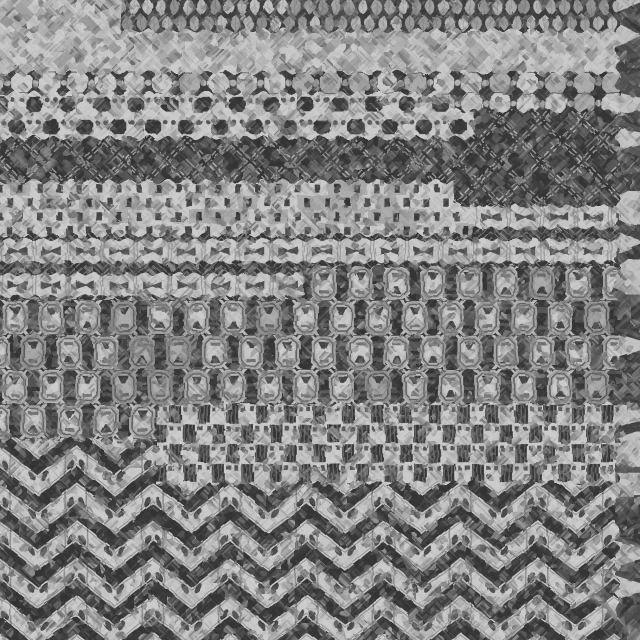
Write a WebGL 2 fragment shader that draws this pattern.

```glsl
#version 300 es
precision highp float;
uniform vec2 u_resolution;
out vec4 fragColor;
// Lengths are hundredths of the canvas.
const float LIGHT = 0.8, DARK = 0.2, WEAR = 0.48, EDGE = 0.07;
const float SHARD_SIZE = 1.0, SHARD_SHIFT = 0.32, MARGIN_X = 96.5;
const float CROSS_PITCH = 6.5, DIAMOND_PITCH = 4.2;
const vec2 ZIGZAG = vec2(12.0, 5.86), BLOCK = vec2(4.5, 3.07), GEM = vec2(5.68, 5.4);
const vec2 BOWTIE = vec2(5.29, 5.35), TICK = vec2(3.1, 2.2), BLOB = vec2(5.3, 3.5);
const vec2 DISC = vec2(4.4, 3.2), LEAF = vec2(2.1, 2.6);

float hash(vec2 p) { return fract(sin(dot(p, vec2(127.1, 311.7))) * 43758.5453); }
float fill(float d) { return 1.0 - smoothstep(-EDGE, EDGE, d); }
float box(vec2 p, vec2 h) { p = abs(p) - h; return max(p.x, p.y); }
float oval(vec2 p, vec2 r) { return (length(p / r) - 1.0) * min(r.x, r.y); }
float octagon(vec2 p, vec2 h, float cut) {
  return max(box(p, h), (abs(p.x) + abs(p.y) - h.x - h.y + cut) * 0.707);
}
float stepEdge(float x, float left, float right, float at) { return x < at ? left : right; }
// Local position in xy, cell index in zw
vec4 cell(vec2 p, vec2 size, vec2 origin, float shift) {
  vec2 g = (p - origin) / size;
  g.x += shift * mod(floor(g.y), 2.0);
  return vec4((fract(g) - 0.5) * size, floor(g));
}
// Two random values of the nearest shard
vec2 shard(vec2 p) {
  vec2 g = p / SHARD_SIZE, nearest = floor(g);
  float best = 9.0;
  for (int k = 0; k < 9; k++) {
    vec2 id = floor(g) + vec2(k % 3 - 1, k / 3 - 1);
    vec2 d = abs(id + vec2(hash(id), hash(id + 37.0)) - g);
    if (d.x + d.y < best) { best = d.x + d.y; nearest = id; }
  }
  return vec2(hash(nearest + 11.0), hash(nearest + 73.0));
}
float zigzag(vec2 p) {
  float w = abs(fract((p.x - 11.9) / ZIGZAG.x + 0.5) - 0.5) * 2.0, s = w * ZIGZAG.x * 0.5;
  float y = mod(p.y + 4.7 * w - 22.9 + ZIGZAG.y * 0.5, ZIGZAG.y) - ZIGZAG.y * 0.5;
  float tone = fill(abs(y) - 1.65) - 0.4 * fill(abs(abs(y) - 1.25) - 0.09);
  tone -= 0.85 * fill(oval(vec2(s - 0.9, y + 0.75), vec2(0.55, 0.65)));
  tone -= 0.85 * fill(oval(vec2(s - 5.0, y - 0.75), vec2(0.6, 0.6)));
  return tone - 0.4 * fill(abs(s - 1.7) - 0.12);
}
float blocks(vec2 p) {
  vec4 c = cell(p, BLOCK, vec2(0.4, 24.5), 0.5);
  float slats = 0.3 * step(0.65, fract(c.x * 1.6));
  float tone = mix(1.0, slats, fill(box(c.xy, vec2(0.95, 1.4))));
  return tone - 0.8 * fill(box(vec2(abs(c.x) - 1.6, c.y - 0.8), vec2(0.3, 0.35)));
}
float gems(vec2 p) {
  vec4 c = cell(p, GEM, vec2(-0.5, 36.8), 0.5);
  float flip = hash(c.zw) < 0.6 ? 1.0 : -1.0, ring = octagon(c.xy, vec2(1.5, 2.1), 0.8);
  float tone = 0.2 * step(0.7, hash(floor(p * vec2(0.5, 2.0))));
  float horns = max(abs(abs(c.x) - abs(c.y) * 0.9 + 0.5) - 0.3, 2.0 - abs(c.y));
  tone = max(tone, 0.9 * max(fill(octagon(c.xy, vec2(1.95, 2.6), 0.9)), fill(horns)));
  tone -= 0.6 * fill(abs(ring) - 0.13) + 0.25 * fill(abs(ring - 0.28) - 0.05);
  tone = mix(tone, 1.0, fill(oval(c.xy, vec2(1.15, 1.65))));
  vec2 crown = vec2(abs(c.x), c.y * flip - 1.1);
  tone -= 0.9 * fill(max(abs(crown.y) - 0.55, crown.x - 0.55 - crown.y * 0.5));
  tone -= 0.6 * fill(max(abs(crown.y + 2.4) - 0.25, crown.x - 0.7));
  return tone * (hash(c.zw + 5.0) > 0.9 ? 0.8 : 1.0);
}
float bowties(vec2 p) {
  vec4 c = cell(p, BOWTIE, vec2(10.65, 52.7), 0.0);
  float hatch = 0.4 * step(0.75, fract((abs(c.x) + c.y) * 0.9));
  float tone = mix(hatch, 1.0, fill(abs(c.y) - 1.75 + 0.25 * cos(c.x * 2.4)));
  tone -= 0.3 * fill(abs(abs(c.x) - 2.4) - 0.1);
  return tone - 0.85 * fill(max(abs(c.x) - 1.5, abs(c.y) - 0.12 - 0.38 * abs(c.x)));
}
float ticks(vec2 p) {
  vec4 c = cell(p, TICK, vec2(0.0, 62.8), 0.5);
  return 1.0 - 0.9 * fill(box(c.xy, vec2(0.42, 0.65))) - 0.2 * step(0.7, hash(c.zw));
}
float crosses(vec2 p) {
  vec2 diagonal = vec2(p.x + p.y, p.x - p.y);
  vec2 d = abs(fract(diagonal / CROSS_PITCH) - 0.5) * CROSS_PITCH;
  float dash = step(0.3, fract((d.x < d.y ? diagonal.y : diagonal.x) * 0.5));
  float tone = 0.65 * dash * fill(abs(min(d.x, d.y) - 0.4) - 0.16);
  return tone + 0.2 * step(0.75, hash(floor(diagonal / 1.6)));
}
float blobs(vec2 p) {
  vec4 c = cell(p, BLOB, vec2(0.0, 78.4), 0.5);
  float tone = 1.0 - fill(octagon(c.xy, vec2(1.3, 1.15), 0.6));
  return tone - 0.8 * fill(oval(vec2(abs(c.x) - 2.0, c.y - 0.7), vec2(0.38)));
}
float discs(vec2 p) {
  vec4 c = cell(p, DISC, vec2(1.1, 82.2), 0.0);
  float tone = mix(0.05, 1.0, fill(octagon(c.xy, vec2(1.65, 1.55), 0.85)));
  tone = max(tone, 0.85 * fill(oval(vec2(abs(c.x) - 2.2, c.y), vec2(0.5))));
  return tone - 0.2 * step(0.8, hash(c.zw));
}
float diamonds(vec2 p) {
  vec2 g = vec2(p.x + p.y, p.x - p.y) / DIAMOND_PITCH;
  return 1.0 - 0.35 * pow(hash(floor(g * 2.0)), 3.0);
}
float leaves(vec2 p) {
  vec4 c = cell(p, LEAF, vec2(0.0, 95.0), 0.5);
  float leaf = abs(c.x) - 0.8 * (1.0 - c.y * c.y / 1.7);
  return mix(0.05, 0.6 + 0.4 * hash(c.zw), fill(leaf)) - 0.2 * fill(abs(c.x) - 0.06);
}
// Wedges that run off the right side
float wedges(vec2 p) {
  float row = floor(p.y / 5.4), out_x = p.x - MARGIN_X, turn = hash(vec2(row, 3.0)) * 2.0 - 1.0;
  float tone = 0.25 * hash(vec2(floor((p.y + out_x * turn) * 1.3), 8.0));
  float spread = abs(fract(p.y / 5.4) - 0.5) * 5.4 + out_x * turn * 0.6 - 1.8;
  return mix(tone, 0.95, fill(spread) * step(0.4, hash(vec2(row, 1.0))));
}
// Stacked bands, each with one step in its upper edge
float bands(vec2 p) {
  float x = p.x, y = p.y + 0.35 * sin(x * 2.1);
  if (x > MARGIN_X + 0.4 * sin(p.y * 2.3)) return wedges(p);
  if (y < stepEdge(x, 31.3, 24.5, 24.5)) return zigzag(p);
  if (y < stepEdge(x, 31.3, 36.8, 24.5)) return blocks(p);
  if (y < stepEdge(x, 53.4, 58.3, 47.5)) return gems(p);
  if (y < stepEdge(x, 63.2, 68.0, 74.0)) return bowties(p);
  if (y < stepEdge(x, 71.6, 68.0, 71.0)) return ticks(p);
  if (y < stepEdge(x, 78.4, 82.6, 74.0)) return crosses(p);
  if (y < stepEdge(x, 85.4, 82.6, 70.0)) return blobs(p);
  return y < 88.6 ? discs(p) : y < stepEdge(x, 101.0, 95.2, 19.0) ? diamonds(p) : leaves(p);
}
float shade(vec2 p) {
  vec2 s = shard(p);
  float tone = clamp(bands(p + (s - 0.5) * SHARD_SHIFT), 0.0, 1.0);
  float streak = hash(vec2(floor((s.x < 0.5 ? p.x + p.y : p.x - p.y) * 2.5), 4.0));
  float grain = WEAR * pow(0.6 * s.y + 0.4 * streak, 3.0);
  return mix(DARK + grain, LIGHT - grain, tone);
}
void main() {
  float grey = 0.0;
  for (int i = 0; i < 4; i++) {
    vec2 offset = vec2(i % 2, i / 2) * 0.5 - 0.25;
    grey += 0.25 * shade((gl_FragCoord.xy + offset) / u_resolution * 100.0);
  }
  fragColor = vec4(vec3(grey), 1.0);
}
```
